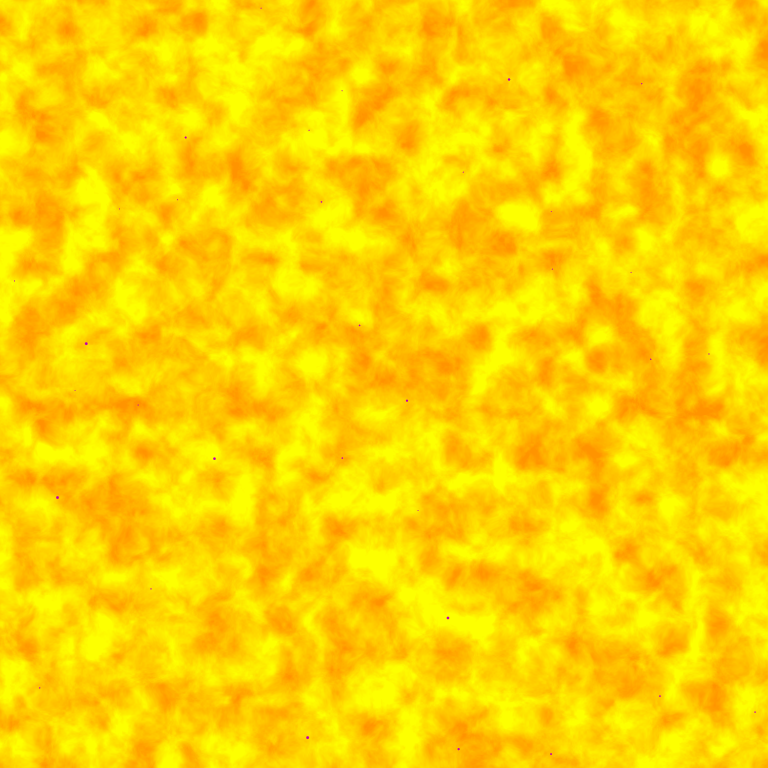
A WebGL 2 fragment shader for this texture:

```glsl
#version 300 es
precision highp float;
// Soft clouds of glowing yellow and orange, sprinkled with a few tiny purple specks.

uniform vec2 u_resolution;
out vec4 fragColor;

const vec3 ORANGE = vec3(1.0, 0.58, 0.0);
const vec3 YELLOW = vec3(0.992, 1.0, 0.0);
const vec3 SPECK_COLOR = vec3(0.76, 0.0, 0.68);

const float CLOUD_CELLS = 32.0;     // coarsest noise cells across the canvas
const int CLOUD_OCTAVES = 5;
const float OCTAVE_GAIN = 0.52;
const float CLOUD_LEVEL = 0.59;     // mean position between orange and yellow
const float CLOUD_CONTRAST = 0.92;
const float WARP_CELLS = 38.0;
const float WARP_AMOUNT = 0.011;

const float SPECK_CELLS = 16.0;
const float SPECK_CHANCE = 0.12;
const float SPECK_RADIUS_MIN = 0.0005;
const float SPECK_RADIUS_MAX = 0.0019;

// Integer hash of a lattice cell, result in 0..1
float hash(vec2 cell, uint seed) {
    uvec2 q = uvec2(ivec2(cell));
    uint h = q.x * 1597334677u ^ q.y * 3812015801u ^ seed * 2798796415u;
    h = (h ^ (h >> 16)) * 2146121005u;
    h = (h ^ (h >> 15)) * 2221713035u;
    h ^= h >> 16;
    return float(h >> 8) / 16777216.0;
}

// Smoothly interpolated lattice noise
float valueNoise(vec2 p, uint seed) {
    vec2 cell = floor(p);
    vec2 f = fract(p);
    vec2 s = f * f * (3.0 - 2.0 * f);
    float bottom = mix(hash(cell, seed), hash(cell + vec2(1.0, 0.0), seed), s.x);
    float top = mix(hash(cell + vec2(0.0, 1.0), seed), hash(cell + 1.0, seed), s.x);
    return mix(bottom, top, s.y);
}

// Sum of octaves centred on zero
float clouds(vec2 p) {
    float sum = 0.0;
    float amplitude = 1.0;
    for (int i = 0; i < CLOUD_OCTAVES; i++) {
        sum += amplitude * (valueNoise(p, uint(i) + 1u) - 0.5);
        p = p * 2.0 + vec2(0.37, 0.61);
        amplitude *= OCTAVE_GAIN;
    }
    return sum;
}

// Coverage of scattered round specks, at most one per cell
float specks(vec2 uv, float pixel) {
    vec2 cell = floor(uv * SPECK_CELLS);
    if (hash(cell, 20u) > SPECK_CHANCE) return 0.0;
    vec2 jitter = 0.1 + 0.8 * vec2(hash(cell, 21u), hash(cell, 22u));
    float size = hash(cell, 23u);
    float radius = mix(SPECK_RADIUS_MIN, SPECK_RADIUS_MAX, size * size);
    float dist = length(uv - (cell + jitter) / SPECK_CELLS);
    return clamp((radius - dist) / pixel + 0.5, 0.0, 1.0);
}

void main() {
    float pixel = 1.0 / min(u_resolution.x, u_resolution.y);
    vec2 uv = gl_FragCoord.xy * pixel;

    // Slight bending gives the clouds wispy outlines
    vec2 warp = vec2(valueNoise(uv * WARP_CELLS, 10u), valueNoise(uv * WARP_CELLS, 11u)) - 0.5;
    float cloud = clouds((uv + WARP_AMOUNT * warp) * CLOUD_CELLS);

    float heat = clamp(CLOUD_LEVEL + CLOUD_CONTRAST * cloud, 0.0, 1.0);
    vec3 color = mix(ORANGE, YELLOW, heat);
    color = mix(color, SPECK_COLOR, specks(uv, pixel));
    fragColor = vec4(color, 1.0);
}
```
